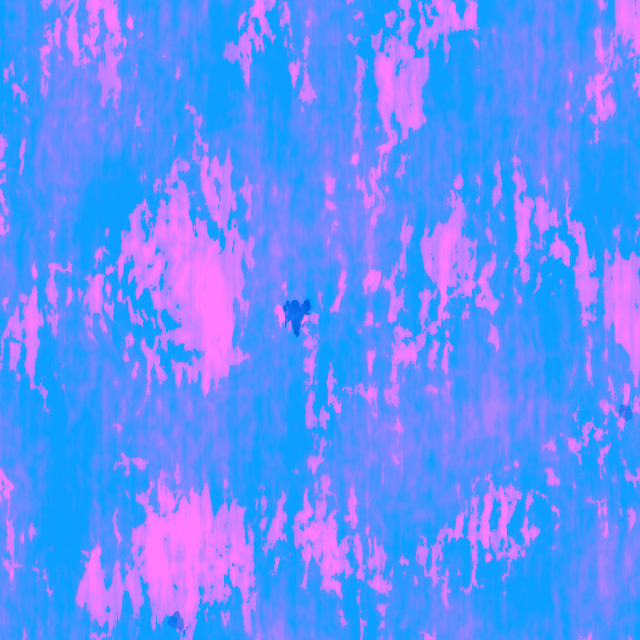
A Shadertoy shader for this texture map:

```glsl
// Weathered painted metal: azure coat with ragged, vertically streaked orchid peeling.

const vec3 AZURE      = vec3(0.02, 0.63, 1.0);
const vec3 PERIWINKLE = vec3(0.50, 0.53, 1.0);
const vec3 ORCHID     = vec3(1.00, 0.49, 1.0);
const vec3 STAIN      = vec3(0.04, 0.42, 0.92);

// Noise frequencies across the canvas; low y stretches features vertically
const vec2 PATCH_FREQ  = vec2(5.5, 4.0);
const vec2 STREAK_FREQ = vec2(42.0, 5.5);
const vec2 CHIP_FREQ   = vec2(62.0, 36.0);
const vec2 CLOUD_FREQ  = vec2(6.5, 3.5);

const float PEEL_LEVEL = 0.24;  // higher leaves less peeling
const float PEEL_EDGE  = 0.035; // softness of the peeled rim
const float BAND_COUNT = 2.7;   // faint horizontal rows of peeling
const float BAND_GAIN  = 0.10;
const float COAT_TONE  = 0.25;
const float PEEL_TONE  = 0.75;
const int   STAIN_COUNT = 3;
const float STAIN_SIZE  = 0.022;
const float TAU = 6.2831853;

float hash(vec2 cell) {
    uvec2 q = uvec2(ivec2(cell)) * uvec2(1597334673U, 3812015801U);
    uint n = q.x ^ q.y;
    n = (n ^ (n >> 15)) * 1597334673U;
    n ^= n >> 16;
    return float(n >> 8) / 16777216.0;
}

float cornerSlope(vec2 cell, vec2 offset) {
    float angle = TAU * hash(cell);
    return dot(vec2(cos(angle), sin(angle)), offset);
}

float gradientNoise(vec2 p) {
    vec2 i = floor(p), f = p - i;
    vec2 u = f * f * f * (f * (f * 6.0 - 15.0) + 10.0);
    vec2 e = vec2(1.0, 0.0);
    float low  = mix(cornerSlope(i, f), cornerSlope(i + e.xy, f - e.xy), u.x);
    float high = mix(cornerSlope(i + e.yx, f - e.yx), cornerSlope(i + e.xx, f - e.xx), u.x);
    return mix(low, high, u.y);
}

float fbm(vec2 p, int octaves, float seed) {
    float sum = 0.0, gain = 1.0;
    p += seed * vec2(17.3, 9.7);
    for (int i = 0; i < octaves; i++) {
        sum += gain * gradientNoise(p);
        p = p * 2.03 + vec2(31.4, 47.7);
        gain *= 0.5;
    }
    return sum;
}

// Three-stop colour ramp, tone from 0 to 1
vec3 paintRamp(float tone) {
    float t = 2.0 * clamp(tone, 0.0, 1.0);
    return mix(mix(AZURE, PERIWINKLE, min(t, 1.0)), ORCHID, max(t - 1.0, 0.0));
}

// Sparse ragged blots of darker blue
float stainMask(vec2 p, float ragged) {
    float mask = 0.0;
    for (int i = 0; i < STAIN_COUNT; i++) {
        float id = float(i);
        vec2 centre = vec2(hash(vec2(id, 71.0)), hash(vec2(id, 93.0)));
        float size = STAIN_SIZE / (1.0 + 0.5 * id);
        float d = length(p - centre) / size + 0.8 * ragged;
        mask = max(mask, (1.0 - smoothstep(0.8, 1.05, d)) / (1.0 + 0.6 * id));
    }
    return mask;
}

void mainImage(out vec4 fragColor, in vec2 fragCoord) {
    vec2 p = fragCoord / iResolution.xy;

    // Slight bending keeps the streaks from being ruler straight
    vec2 bent = p + 0.012 * vec2(fbm(p * 9.0, 3, 1.0), fbm(p * 14.0, 3, 2.0));

    float patches = fbm(bent * PATCH_FREQ, 4, 3.0);
    float streaks = fbm(bent * STREAK_FREQ, 4, 4.0);
    float chips   = fbm(bent * CHIP_FREQ, 4, 5.0);
    float clouds  = fbm(bent * CLOUD_FREQ, 5, 6.0);
    float brushed = fbm(p * vec2(75.0, 3.0), 3, 7.0);

    // Peeling: broad patches torn by streaks, with zones of finer grit
    float grit = mix(0.3, 0.85, smoothstep(-0.25, 0.25, fbm(p * 6.0, 2, 8.0)));
    float band = BAND_GAIN * cos(TAU * (p.y - 0.15) * BAND_COUNT);
    float depth = patches + band + 0.55 * streaks + grit * chips - PEEL_LEVEL;
    float edge = PEEL_EDGE + 0.4 * fwidth(depth);
    float peel = smoothstep(-edge, edge, depth);

    // Tones of the cloudy coat and of the exposed layer
    float coat = COAT_TONE + 0.48 * clouds + 0.24 * streaks + 0.16 * brushed + 0.26 * chips;
    coat = clamp(coat, 0.03, 0.66);
    float bare = PEEL_TONE + 0.40 * max(depth, 0.0) + 0.20 * brushed + 0.14 * clouds;

    vec3 color = paintRamp(mix(coat, bare, peel));
    color = mix(color, STAIN + 0.08 * chips, stainMask(p, chips));
    fragColor = vec4(clamp(color, 0.0, 1.0), 1.0);
}
```
